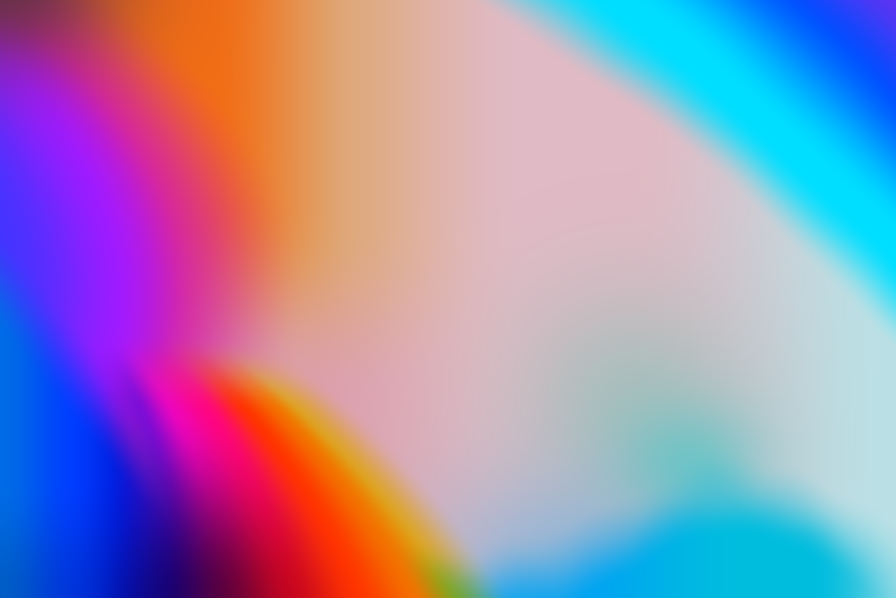
Give the GLSL for this background, as a WebGL 1 fragment shader.

```glsl
precision highp float;

// Blurred spectrum of light: a pale rose field between a violet-orange veil,
// a curved flame at the lower left, a cyan pool and a blue corner.
// Each part is a soft ramp across a curved edge, layered back to front.

uniform vec2 u_resolution;

vec2 gradientAt(vec2 cell) {
    float angle = 6.2832 * fract(sin(dot(cell, vec2(127.1, 311.7))) * 43758.5);
    return vec2(cos(angle), sin(angle));
}

float gradientNoise(vec2 p) {
    vec2 i = floor(p), f = fract(p);
    vec2 e = vec2(0.0, 1.0);
    vec2 w = f * f * f * (f * (f * 6.0 - 15.0) + 10.0);
    float low = mix(dot(gradientAt(i), f),
                    dot(gradientAt(i + e.yx), f - e.yx), w.x);
    float high = mix(dot(gradientAt(i + e), f - e),
                     dot(gradientAt(i + 1.0), f - 1.0), w.x);
    return mix(low, high, w.y);
}

// Elliptical falloff: one at the centre, fading to zero.
float glow(vec2 p, vec2 centre, vec2 size) {
    vec2 d = (p - centre) / size;
    return exp(-dot(d, d));
}

// Rose field with peach at the left, ice at the right and a grey-teal haze.
vec3 paleField(vec2 p) {
    vec3 warm = mix(vec3(0.86, 0.62, 0.67), vec3(0.87, 0.65, 0.44), smoothstep(0.33, 0.62, p.y));
    vec3 col = mix(warm, vec3(0.88, 0.73, 0.77), smoothstep(0.5, 0.88, p.x));
    col = mix(col, vec3(0.73, 0.88, 0.9), smoothstep(1.05, 1.5, p.x));
    col = mix(col, vec3(0.62, 0.75, 0.73), 0.8 * glow(p, vec2(1.06, 0.33), vec2(0.2, 0.19)));
    return mix(col, vec3(0.42, 0.7, 0.88), 0.7 * glow(p, vec2(0.96, 0.04), vec2(0.23, 0.16)));
}

// Cyan pool along the bottom, with a teal glow above its crest.
vec3 addPool(vec3 col, vec2 p) {
    col = mix(col, vec3(0.25, 0.78, 0.78), 0.6 * glow(p, vec2(1.16, 0.22), vec2(0.12, 0.1)));
    float crest = 0.16 * glow(p, vec2(1.23, p.y), vec2(0.24, 1.0));
    float depth = crest - p.y + 0.025 * gradientNoise(p * 9.0);
    float amount = smoothstep(-0.09, 0.06, depth) * (1.0 - smoothstep(1.36, 1.58, p.x));
    vec3 water = mix(vec3(0.0, 0.64, 0.95), vec3(0.0, 0.74, 0.87), smoothstep(0.95, 1.25, p.x));
    return mix(col, water, amount);
}

// Cyan to blue to violet, outward across the upper right edge.
vec3 addCorner(vec3 col, vec2 p) {
    float dx = p.x - 1.0;
    float d = 0.75 * (p.y - 1.0 + 0.72 * dx + 0.33 * dx * dx);
    d += 0.012 * gradientNoise(p * 5.0);
    vec3 sky = mix(vec3(0.0, 0.87, 1.0), vec3(0.0, 0.3, 1.0), smoothstep(0.03, 0.23, d));
    sky = mix(sky, vec3(0.37, 0.2, 0.95), smoothstep(0.19, 0.34, d));
    return mix(col, sky, smoothstep(-0.11, 0.005, d));
}

// Orange veil, then magenta, violet and blue toward the left side.
vec3 addVeil(vec3 col, vec2 p) {
    float orange = (1.0 - smoothstep(0.35, 0.6, p.x)) * smoothstep(0.4, 0.66, p.y);
    col = mix(col, vec3(0.95, 0.43, 0.08), orange);

    float s = p.x - 0.35 + 1.2 * (p.y - 0.5) * (p.y - 0.5);
    vec3 violet = mix(vec3(0.27, 0.2, 1.0), vec3(0.64, 0.1, 1.0), smoothstep(-0.34, -0.12, s));
    violet = mix(violet, vec3(0.83, 0.12, 0.68), smoothstep(-0.16, -0.02, s));
    col = mix(col, violet, 1.0 - smoothstep(-0.1, 0.17, s));
    col = mix(col, vec3(0.4, 0.19, 0.28), glow(p, vec2(0.0, 1.03), vec2(0.2, 0.14)));

    vec3 blue = mix(vec3(0.0, 0.42, 0.9), vec3(0.0, 0.24, 1.0), smoothstep(0.0, 0.13, p.x));
    blue = mix(blue, vec3(0.0, 0.09, 0.85), smoothstep(0.11, 0.23, p.x));
    blue *= mix(0.86, 1.0, smoothstep(0.0, 0.2, p.y));
    return mix(col, blue, smoothstep(-0.1, 0.08, 0.52 - 1.2 * p.x - p.y));
}

// Curved flame: yellow rim, red body, dark indigo inner side.
vec3 addFlame(vec3 col, vec2 p) {
    float inside = 0.77 - 0.6 * p.y - 0.75 * p.y * p.y - p.x;
    float g = inside / max(1.0 - 1.4 * p.y, 0.3);
    float rise = smoothstep(0.0, 0.32, p.y);
    vec3 rim = mix(vec3(0.5, 0.65, 0.1), vec3(0.87, 0.64, 0.08), smoothstep(0.0, 0.1, p.y));
    vec3 crimson = mix(vec3(0.78, 0.02, 0.12), vec3(1.0, 0.02, 0.5), rise);
    vec3 wine = mix(vec3(0.36, 0.0, 0.24), vec3(0.93, 0.02, 0.75), rise);
    vec3 indigo = mix(vec3(0.1, 0.0, 0.43), vec3(0.45, 0.05, 0.85), rise);

    vec3 flame = mix(rim, vec3(0.95, 0.45, 0.0), smoothstep(0.0, 0.08, g));
    flame = mix(flame, vec3(1.0, 0.2, 0.0), smoothstep(0.06, 0.18, g));
    flame = mix(flame, crimson, smoothstep(0.16, 0.29, g));
    flame = mix(flame, wine, smoothstep(0.27, 0.41, g));
    flame = mix(flame, indigo, smoothstep(0.38, 0.5, g));

    float amount = smoothstep(-0.09, 0.03, inside) * (1.0 - smoothstep(0.46, 0.61, g));
    return mix(col, flame, amount * (1.0 - smoothstep(0.31, 0.44, p.y)));
}

void main() {
    vec2 p = gl_FragCoord.xy / u_resolution * vec2(1.5, 1.0);
    vec3 col = paleField(p);
    col = addPool(col, p);
    col = addCorner(col, p);
    col = addVeil(col, p);
    col = addFlame(col, p);
    gl_FragColor = vec4(col, 1.0);
}
```
